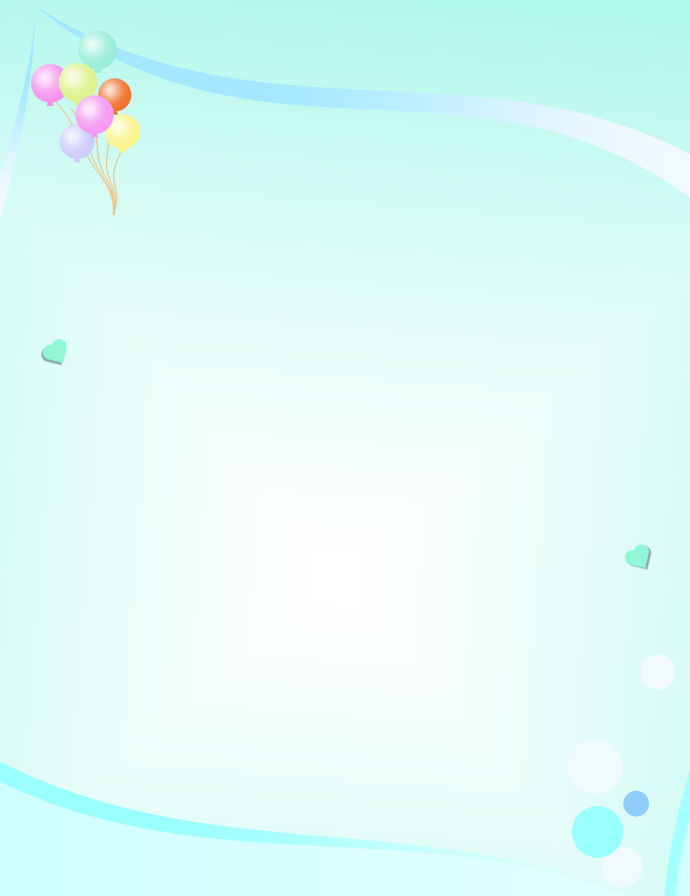
Write a WebGL 1 fragment shader that draws this background.

```glsl
precision highp float;
// Mint square-gradient backdrop with curved ribbons, balloons, hearts and dots.
uniform vec2 u_resolution;

const vec3 WHITE = vec3(1.0);
const vec3 MINT = vec3(0.69, 0.97, 0.92);
const vec3 SKY = vec3(0.64, 0.91, 1.0);
const vec3 AQUA = vec3(0.60, 1.0, 1.0);
const vec3 POOL = vec3(0.81, 1.0, 1.0);
const vec3 PEARL = vec3(0.945, 0.98, 0.99);
const vec3 CORD = vec3(0.93, 0.76, 0.52);
const vec3 HEART = vec3(0.57, 0.97, 0.84);
const vec2 KNOT = vec2(0.1265, 0.7604);

// Coverage of the region where d is negative, px is one pixel.
float fill(float d, float px) {
  return 1.0 - smoothstep(-0.75 * px, 0.75 * px, d);
}

// Cubic Bezier height over t from four control heights.
float curve(vec4 h, float t) {
  float s = 1.0 - t;
  return dot(h, vec4(s * s * s, 3.0 * s * s * t, 3.0 * s * t * t, t * t * t));
}

// Coverage between a lower and an upper bound.
float band(float v, float low, float high, float px) {
  return fill(low - v, px) * fill(v - high, px);
}

vec2 rotate(vec2 p, float a) {
  float c = cos(a), s = sin(a);
  return vec2(c * p.x + s * p.y, c * p.y - s * p.x);
}

vec3 dotted(vec3 col, vec2 p, vec3 disc, vec3 tint, float px) {
  return mix(col, tint, fill(length(p - disc.xy) - disc.z, px));
}

// Heart distance with its tip at the origin.
float heart(vec2 p) {
  p.x = abs(p.x);
  if (p.x + p.y > 1.0) return length(p - vec2(0.25, 0.75)) - 0.3536;
  vec2 toTop = p - vec2(0.0, 1.0);
  vec2 toSide = p - 0.5 * max(p.x + p.y, 0.0);
  return sqrt(min(dot(toTop, toTop), dot(toSide, toSide))) * sign(p.x - p.y);
}

vec3 paperHeart(vec3 col, vec2 p, vec2 tip, vec2 shade, float px) {
  float size = 0.0235;
  float shadow = heart(rotate(p - tip - shade, 0.55) / size) * size;
  float body = heart(rotate(p - tip, 0.55) / size) * size;
  col = mix(col, vec3(0.48, 0.62, 0.58), 0.85 * fill(shadow, 1.5 * px));
  return mix(col, HEART, fill(body, px));
}

// Wavy cord from the shared knot up to a balloon.
vec3 cord(vec3 col, vec2 p, vec2 top, float px) {
  float s = clamp((p.y - KNOT.y) / (top.y - KNOT.y), 0.0, 1.0);
  float x = mix(KNOT.x, top.x, pow(s, 1.4)) + 0.003 * sin(9.0 * s);
  float line = fill(abs(p.x - x) - 0.0007, px);
  return mix(col, CORD, 0.9 * line * band(p.y, KNOT.y, top.y, px));
}

// Glossy ball with a small neck below.
vec3 balloon(vec3 col, vec2 p, vec3 ball, vec3 tint, float px) {
  vec2 q = (p - ball.xy) / ball.z;
  float neck = max(abs(q.x) - 0.13 - 0.4 * max(-1.0 - q.y, 0.0), abs(q.y + 1.05) - 0.13);
  float gloss = exp(-2.6 * dot(q - vec2(-0.28, 0.3), q - vec2(-0.28, 0.3)));
  vec3 skin = mix(tint, WHITE, 0.78 * gloss);
  col = mix(col, tint, fill(neck * ball.z, px));
  return mix(col, skin, fill((length(q) - 1.0) * ball.z, px));
}

void main() {
  vec2 p = gl_FragCoord.xy / u_resolution.y;
  float px = 1.0 / u_resolution.y;

  // Tilted square gradient
  vec2 q = abs(rotate(p - vec2(0.375, 0.355), -0.075));
  vec3 col = mix(WHITE, MINT, min(pow(max(q.x, q.y) / 0.66, 1.3), 1.0));

  // Top ribbon
  float t = (p.x - 0.039) / 0.729;
  float high = curve(vec4(0.9935, 0.8385, 0.954, 0.829), t);
  float low = curve(vec4(0.9935, 0.793, 0.957, 0.781), t);
  vec3 tint = mix(SKY, vec3(0.95, 0.975, 1.0), smoothstep(0.3, 1.0, t));
  col = mix(col, tint, band(p.y, low, high, px) * step(0.0, t));

  // Left ribbon
  float drop = max(0.983 - p.y, 0.0);
  low = 0.039 * (1.0 - pow(drop / 0.178, 1.4));
  high = 0.039 * (1.0 - pow(drop / 0.228, 1.7));
  tint = mix(SKY, PEARL, smoothstep(0.06, 0.21, drop));
  col = mix(col, tint, band(p.x, low, high, px) * step(p.y, 0.983));

  // Bottom pool and its ribbon
  t = p.x / 0.69;
  high = curve(vec4(0.150, 0.0326, 0.0977, 0.004), t);
  low = curve(vec4(0.1276, 0.0156, 0.091, 0.0026), t);
  col = mix(col, mix(POOL, vec3(0.89, 1.0, 0.99), min(t, 1.0)), fill(p.y - low, px));
  tint = mix(AQUA, vec3(0.87, 1.0, 0.98), smoothstep(0.2, 1.0, t));
  col = mix(col, tint, band(p.y, low, high, px));

  // Right corner ribbon
  low = 0.742 + 0.026 * pow(p.y / 0.134, 1.5);
  high = 0.754 + 0.014 * pow(p.y / 0.082, 1.4);
  col = mix(col, mix(AQUA, POOL, 0.2), fill(low - p.x, px));
  col = mix(col, POOL, fill(high - p.x, px));

  // Dots
  col = dotted(col, p, vec3(0.734, 0.250, 0.0195), PEARL, px);
  col = dotted(col, p, vec3(0.664, 0.1445, 0.0310), PEARL, px);
  col = dotted(col, p, vec3(0.694, 0.0326, 0.0230), PEARL, px);
  col = dotted(col, p, vec3(0.710, 0.103, 0.0143), vec3(0.56, 0.80, 0.99), px);
  col = dotted(col, p, vec3(0.667, 0.0716, 0.0287), AQUA, px);

  // Hearts
  col = paperHeart(col, p, vec2(0.0703, 0.595), vec2(-0.0015, -0.0025), px);
  col = paperHeart(col, p, vec2(0.720, 0.366), vec2(0.0025, -0.0015), px);

  // Cords fan out evenly, then the balloons cover their ends
  for (int i = 0; i < 5; i++) {
    float k = float(i) / 4.0;
    col = cord(col, p, vec2(mix(0.058, 0.135, k), mix(0.89, 0.85, k)), px);
  }
  col = balloon(col, p, vec3(0.109, 0.944, 0.0215), vec3(0.60, 0.93, 0.84), px);
  col = balloon(col, p, vec3(0.056, 0.907, 0.0215), vec3(0.96, 0.58, 0.93), px);
  col = balloon(col, p, vec3(0.128, 0.894, 0.0185), vec3(0.94, 0.45, 0.18), px);
  col = balloon(col, p, vec3(0.087, 0.908, 0.0215), vec3(0.87, 0.95, 0.55), px);
  col = balloon(col, p, vec3(0.137, 0.853, 0.0195), vec3(0.98, 0.96, 0.55), px);
  col = balloon(col, p, vec3(0.086, 0.842, 0.0195), vec3(0.80, 0.80, 0.98), px);
  col = balloon(col, p, vec3(0.1055, 0.872, 0.0215), vec3(0.96, 0.60, 0.95), px);

  gl_FragColor = vec4(col, 1.0);
}
```
